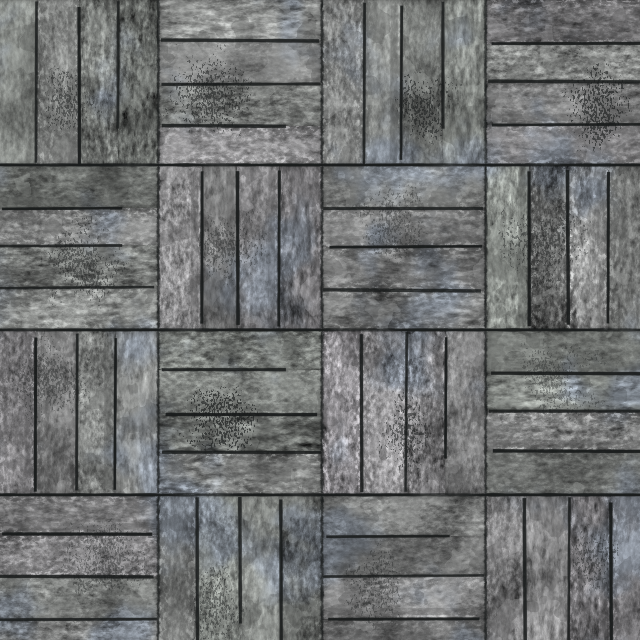
Give the GLSL for this pattern, as a Shadertoy shader.

```glsl
// Weathered grey basket-weave parquet: four-plank squares with inked seams, stains and dry-brush marks.

vec2 hash2(vec2 p) {
    p = vec2(dot(p, vec2(127.1, 311.7)), dot(p, vec2(269.5, 183.3)));
    return fract(sin(p) * 43758.5);
}

float corner(vec2 cell, vec2 offset, vec2 f) {
    return dot(hash2(cell + offset) * 2.0 - 1.0, f - offset);
}

float gradientNoise(vec2 p) {
    vec2 i = floor(p), f = fract(p);
    vec2 u = f * f * f * (f * (f * 6.0 - 15.0) + 10.0);
    return mix(mix(corner(i, vec2(0, 0), f), corner(i, vec2(1, 0), f), u.x),
               mix(corner(i, vec2(0, 1), f), corner(i, vec2(1, 1), f), u.x), u.y);
}

float fbm(vec2 p) {
    float sum = 0.0, amp = 1.0;
    for (int i = 0; i < 4; i++) {
        sum += amp * gradientNoise(p);
        p = mat2(1.6, 1.2, -1.2, 1.6) * p + 7.3;
        amp *= 0.55;
    }
    return sum;
}

// Coverage of a line at distance d
float stroke(float d, float halfWidth, float px) {
    return 1.0 - smoothstep(halfWidth - px, halfWidth + px, d);
}

void mainImage(out vec4 fragColor, in vec2 fragCoord) {
    vec2 uv = fragCoord / iResolution.xy;
    vec2 p = vec2(uv.x * 3.91 + 0.033, (1.0 - uv.y) * 3.88);
    float px = 2.8 / iResolution.y;

    // Alternate the plank direction; q.x runs along the planks
    vec2 tile = floor(p), f = fract(p);
    bool upright = mod(tile.x + tile.y, 2.0) < 0.5;
    vec2 q = upright ? f.yx : f;

    // Seams with uneven position, tilt and length
    float plank = 0.0, seam = 0.0, shade = 0.0, band = 0.0, nearest = min(q.y, 1.0 - q.y);
    for (float i = 1.0; i < 4.0; i++) {
        vec2 r = hash2(tile * 5.0 + i * 17.0);
        vec2 s = hash2(tile * 9.0 + i * 31.0);
        float d = q.y - i * 0.25 - (r.x - 0.5) * 0.035 - (s.x - 0.5) * 0.015 * (q.x - 0.5);
        float start = 0.05 * r.y, end = 1.0 - (s.y > 0.8 ? 0.22 : 0.05 * s.y);
        float span = smoothstep(start - px, start + px, q.x) * (1.0 - smoothstep(end - px, end + px, q.x));
        float halfWidth = 0.008 + 0.003 * s.x + 0.003 * gradientNoise(vec2(q.x * 6.0, i + tile.x * 3.0));
        plank += step(0.0, d);
        nearest = min(nearest, abs(d));
        seam = max(seam, span * stroke(abs(d), halfWidth, px) * mix(0.82, 1.0, r.y));
        shade = max(shade, exp(-abs(d) * 70.0));
        band = max(band, step(0.62, r.y) * span * stroke(abs(d + 0.045), 0.022, px));
    }

    vec2 seed = tile * 13.0 + plank * 3.7;
    vec2 rnd = hash2(seed + 2.0), rnd2 = hash2(seed + 8.0);

    // Wood tone: plank value, clouds, streaked grain and fine mottling
    float grain = fbm(q * vec2(8.0, 25.0) + seed * 5.0);
    float mottle = fbm(q * vec2(26.0, 38.0) + seed * 3.0);
    float tone = 0.485 + (rnd.x - 0.5) * 0.17 + 0.24 * fbm(p * 2.3 + 4.0);
    tone += mix(0.12, 0.34, rnd.y * rnd.y) * grain + mix(0.12, 0.3, rnd2.x * rnd2.x) * mottle;

    // Pale fraying along plank edges
    float fray = smoothstep(0.05, 0.3, mottle + 0.5 * grain) * exp(-nearest * 28.0);
    tone += 0.24 * fray * rnd2.y;

    // Hard-edged translucent washes, light and dark
    float wash = fbm(p * 3.1 + 31.0), stain = fbm(p * 3.4 + 67.0);
    tone = mix(tone, 0.64, 0.34 * smoothstep(0.16, 0.20, wash));
    tone = mix(tone, 0.33, 0.32 * smoothstep(0.18, 0.22, stain));
    tone = mix(tone, 0.36, 0.35 * band);
    tone *= 1.0 - 0.22 * shade;

    // Tints drift between green, mauve and blue greys
    vec3 tint = mix(vec3(0.98, 1.015, 0.975), vec3(1.01, 0.98, 1.02), hash2(tile + 3.0).x * 0.5 + rnd2.y * 0.4);
    tint = mix(tint, vec3(0.94, 1.0, 1.08), smoothstep(0.05, 0.4, fbm(p * 1.4 + 50.0)) * 0.8);
    vec3 color = tone * tint;

    // Dry-brush speckle in one ragged patch per tile
    vec2 patchRnd = hash2(tile + 41.0), inkRnd = hash2(tile + 77.0);
    vec2 away = (f - mix(vec2(0.3), vec2(0.7), patchRnd)) / mix(vec2(0.16, 0.26), vec2(0.32, 0.28), inkRnd.x);
    float ragged = 1.0 - length(away) + 0.8 * fbm(p * 5.0 + 12.0);
    float bristle = gradientNoise(p * vec2(75.0, 42.0)) + 0.6 * gradientNoise(p * vec2(120.0, 85.0) + 9.0);
    float speckle = smoothstep(0.0, 0.14, bristle - 0.28 + 0.42 * clamp(ragged, 0.0, 0.8));
    speckle *= smoothstep(0.0, 0.25, ragged);
    color = mix(color, vec3(0.11, 0.12, 0.12), speckle * mix(0.3, 0.85, inkRnd.y * inkRnd.y));

    // Square borders: firm across, thin and broken down
    vec2 edge = abs(fract(p + 0.5) - 0.5);
    float worn = gradientNoise(p * vec2(9.0, 14.0));
    float across = stroke(edge.y, 0.009 + 0.004 * worn, px) * step(0.5, p.y);
    across *= 0.65 + 0.35 * smoothstep(-0.25, 0.0, gradientNoise(p * 2.0 + 5.0));
    float down = stroke(edge.x + 0.008 * mottle, 0.008, px * 1.5) * (0.72 + 0.6 * worn);
    color *= 1.0 - 0.25 * exp(-min(edge.x, edge.y) * 60.0);

    float ink = clamp(max(seam, max(across, down)), 0.0, 1.0);
    color = mix(color, vec3(0.095, 0.105, 0.105), ink * 0.95);
    fragColor = vec4(clamp(color, 0.0, 1.0), 1.0);
}
```
